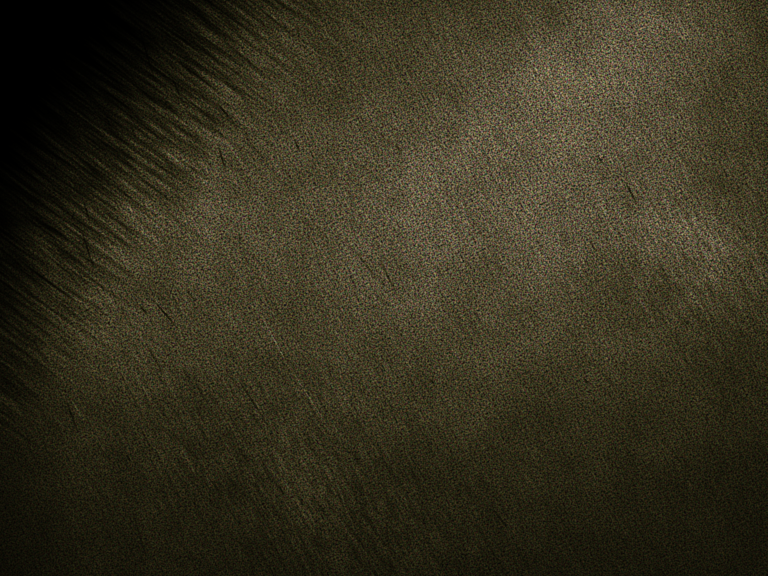
Give the GLSL for this texture, as a Shadertoy shader.

```glsl
float hash(vec2 p) {
    vec3 q = fract(vec3(p.xyx) * 0.1031);
    q += dot(q, q.yzx + 33.33);
    return fract((q.x + q.y) * q.z);
}

vec2 gradientAt(vec2 cell) {
    float angle = 6.2832 * hash(cell);
    return vec2(cos(angle), sin(angle));
}

float gradientNoise(vec2 p) {
    vec2 i = floor(p), f = fract(p);
    vec2 u = f * f * f * (f * (f * 6.0 - 15.0) + 10.0);
    vec2 e = vec2(0.0, 1.0);
    float low = mix(dot(gradientAt(i), f),
                    dot(gradientAt(i + e.yx), f - e.yx), u.x);
    float high = mix(dot(gradientAt(i + e.xy), f - e.xy),
                     dot(gradientAt(i + e.yy), f - e.yy), u.x);
    return mix(low, high, u.y);
}

float fbm(vec2 p) {
    float sum = 0.0, amp = 0.6;
    for (int i = 0; i < 5; i++) {
        sum += amp * gradientNoise(p);
        p = mat2(1.6, 1.2, -1.2, 1.6) * p + 7.3;
        amp *= 0.6;
    }
    return sum;
}

// Coordinates along and across a direction
vec2 align(vec2 p, float angle) {
    vec2 dir = vec2(cos(angle), sin(angle));
    return vec2(dot(p, dir), dot(p, vec2(-dir.y, dir.x)));
}

float glow(vec2 p, vec2 center, vec2 radius, float angle) {
    vec2 q = align(p - center, angle) / radius;
    return exp(-dot(q, q));
}

float brushed(vec2 p, float angle, vec2 scale) {
    vec2 q = align(p, angle) * scale;
    return gradientNoise(q) + 0.8 * gradientNoise(q * 2.1 + 17.0);
}

float scratch(vec2 p, vec2 start, vec2 span, float width) {
    vec2 q = p - start;
    float t = clamp(dot(q, span) / dot(span, span), 0.0, 1.0);
    float fade = 0.4 + 0.6 * sin(3.1416 * t);
    return fade * (1.0 - smoothstep(0.3 * width, width, length(q - span * t)));
}

float scatteredScratches(vec2 p, float seed) {
    float marks = 0.0;
    for (int i = 0; i < 44; i++) {
        vec2 id = vec2(float(i) * 3.7 + seed, seed + 1.3);
        vec2 start = vec2(0.1 + 1.1 * pow(hash(id), 1.7), 0.1 + 0.9 * hash(id + 5.1));
        float angle = -1.05 + 0.5 * (hash(id + 9.2) - 0.5);
        float len = 0.012 + 0.07 * pow(hash(id + 13.4), 2.0);
        float strength = 0.3 + 0.7 * hash(id + 21.0);
        vec2 span = len * vec2(cos(angle), sin(angle));
        marks = max(marks, strength * scratch(p, start, span, 0.0024));
    }
    return marks;
}

float sheen(vec2 p) {
    float light = 0.06;
    light += 0.185 * glow(p, vec2(0.60, 0.60), vec2(0.70, 0.46), 0.0);
    light += 0.13 * glow(p, vec2(1.08, 0.80), vec2(0.48, 0.46), 0.0);
    light += 0.04 * glow(p, vec2(0.90, 0.72), vec2(0.32, 0.16), 0.75);
    light += 0.09 * glow(p, vec2(1.11, 0.95), vec2(0.22, 0.13), 0.5);
    light += 0.09 * glow(p, vec2(1.24, 0.55), vec2(0.14, 0.07), -0.5);
    light += 0.035 * glow(p, vec2(0.54, 0.14), vec2(0.11, 0.06), -0.9);
    light += 0.05 * glow(p, vec2(0.26, 0.50), vec2(0.28, 0.14), 0.9);
    return light;
}

vec3 colourGrain(vec2 p) {
    vec2 q = align(p, 0.47);
    float speckle = gradientNoise(q * 331.0) + 0.6 * gradientNoise(q * 217.0 + 41.0);
    vec3 chroma = vec3(gradientNoise(q * 263.0 + 11.3),
                       gradientNoise(q * 271.0 + 57.7),
                       gradientNoise(q * 257.0 + 93.1));
    return 0.85 * speckle + 0.5 * chroma;
}

void mainImage(out vec4 fragColor, in vec2 fragCoord) {
    vec2 p = fragCoord / iResolution.y;

    // Broad light with mottling and a fine nap
    float light = sheen(p) * (1.0 + 0.28 * fbm(p * 9.0));
    float nap = brushed(p, -1.05, vec2(20.0, 120.0));
    float napAmount = 0.16 + 0.32 * glow(p, vec2(0.55, 0.13), vec2(0.3, 0.14), -0.5)
                    + 0.22 * glow(p, vec2(1.24, 0.55), vec2(0.18, 0.12), 0.0);
    light *= 1.0 + napAmount * nap;

    // Shadowed corner with a soft edge broken by fine streaks
    float streaks = brushed(p, -0.63, vec2(9.0, 120.0));
    float edge = dot(p - vec2(0.32, 0.70), vec2(0.8, -0.6)) + 0.05 * fbm(p * 4.0 + 3.0);
    float lit = smoothstep(-0.30, 0.035, edge + 0.06 * streaks);
    float fringe = glow(vec2(edge, 0.0), vec2(-0.09, 0.0), vec2(0.14), 0.0);
    light *= pow(lit, 1.35) * (1.0 + 0.65 * fringe * streaks);
    light *= mix(0.6, 1.0, smoothstep(-0.02, 0.16, p.x));

    // Dark and pale scratches
    light *= 1.0 - 0.7 * scatteredScratches(p, 2.0);
    float pale = 0.25 * scatteredScratches(p, 71.0) * lit;
    pale += 0.45 * scratch(p, vec2(0.455, 0.45), vec2(0.045, -0.085), 0.002);
    pale += 0.3 * scratch(p, vec2(0.51, 0.35), vec2(0.05, -0.075), 0.0018);
    light += 0.25 * pale;

    // Warm olive tint and coloured grain
    vec3 tint = mix(vec3(1.08, 1.0, 0.38), vec3(1.07, 0.97, 0.72), clamp(light / 0.34, 0.0, 1.0));
    vec3 colour = light * tint * max(1.0 + 0.95 * colourGrain(p), 0.0);
    fragColor = vec4(clamp(colour, 0.0, 1.0), 1.0);
}
```
